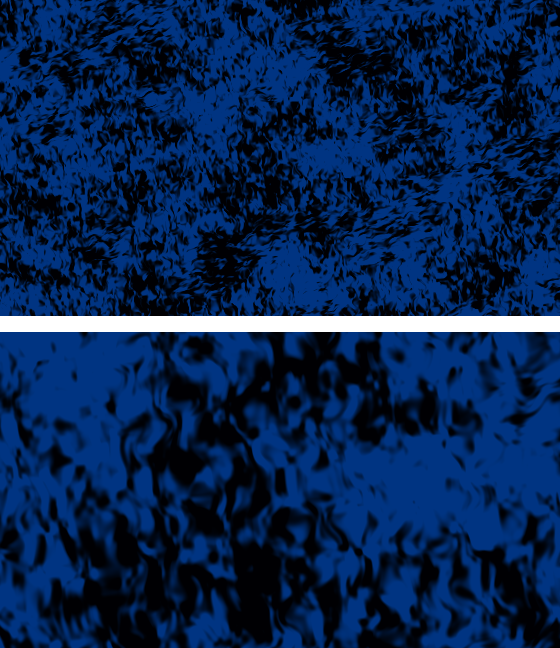
Top, the full canvas; bottom, a detail of the centre.
Write a Shadertoy shader that draws this texture.

```glsl
float hash(vec2 cell) {
    vec3 p = fract(cell.xyx * 0.1031);
    p += dot(p, p.yzx + 33.33);
    return fract((p.x + p.y) * p.z);
}

// Value noise, centred on zero and scaled to unit deviation
float noise(vec2 p) {
    vec2 cell = floor(p);
    vec2 f = fract(p);
    f = f * f * (3.0 - 2.0 * f);
    float low = mix(hash(cell), hash(cell + vec2(1, 0)), f.x);
    float high = mix(hash(cell + vec2(0, 1)), hash(cell + vec2(1, 1)), f.x);
    return (mix(low, high, f.y) - 0.5) / 0.2145;
}

mat2 rotation(float angle) {
    float c = cos(angle), s = sin(angle);
    return mat2(c, -s, s, c);
}

// Long flakes with a finer ragged layer on top
float flakes(vec2 p) {
    return 0.87 * noise(p) + 0.5 * noise(p * 1.8 + 41.7);
}

void mainImage(out vec4 fragColor, in vec2 fragCoord) {
    vec2 uv = fragCoord / iResolution.y + 3.0;

    // Bend the flakes so that their outlines curl and taper
    vec2 bend = vec2(noise(uv * 40.0 + 7.3), noise(uv * 40.0 + 91.1));
    vec2 warped = uv + 0.0036 * bend;

    // Upright flakes give way to slanted brush streaks in patches
    float upright = flakes(rotation(0.12) * warped * vec2(100.0, 58.0));
    float slanted = flakes(rotation(0.35) * warped * vec2(52.0, 108.0) + 19.0);
    float streaky = smoothstep(0.2, 1.0, noise(uv * vec2(6.0, 10.0) + 53.0));
    float grain = mix(upright, slanted, streaky);

    // Ragged clumps, slightly wider than tall
    vec2 drift = uv + 0.01 * vec2(noise(uv * 18.0 + 29.0), noise(uv * 18.0 + 67.0));
    float clumps = 0.36 * noise(rotation(0.2) * drift * vec2(6.5, 9.5))
                 + 0.38 * noise(drift * vec2(13.0, 17.0) + 13.0)
                 + 0.3 * noise(drift * 32.0 + 37.0);

    float paint = smoothstep(-1.2, 0.8, clumps + 0.79 * grain);
    vec3 black = vec3(0.0, 0.0, 0.01);
    vec3 blue = vec3(0.0, 0.205, 0.51);
    fragColor = vec4(mix(black, blue, paint), 1.0);
}
```
